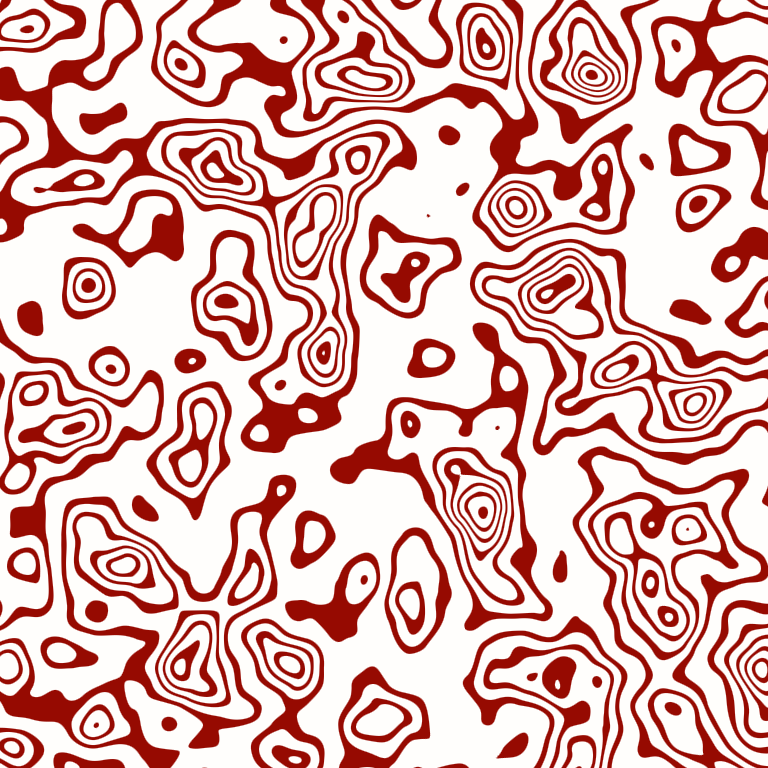
This pattern is drawn by a Shadertoy shader. Its source:

```glsl
// Contour bands of an irregular height field: three rotated layers of gradient
// noise are summed, steepened away from the mean level, and cut into repeating
// dark red bands, so slopes give thin rings and flats give broad patches.

const vec3 PAPER = vec3(1.0, 0.995, 0.99);
const vec3 DARK_RED = vec3(0.59, 0.04, 0.005);

// Pseudo-random unit vector for a lattice corner
vec2 cornerGradient(vec2 cell) {
    vec3 q = fract(vec3(cell.xyx) * vec3(0.1031, 0.1030, 0.0973));
    q += dot(q, q.yzx + 33.33);
    float angle = 6.2832 * fract((q.x + q.y) * q.z);
    return vec2(cos(angle), sin(angle));
}

float gradientNoise(vec2 p) {
    vec2 cell = floor(p), f = p - cell;
    vec2 fade = f * f * (3.0 - 2.0 * f);
    vec2 e = vec2(1.0, 0.0);
    float a = dot(cornerGradient(cell), f);
    float b = dot(cornerGradient(cell + e.xy), f - e.xy);
    float c = dot(cornerGradient(cell + e.yx), f - e.yx);
    float d = dot(cornerGradient(cell + e.xx), f - e.xx);
    return mix(mix(a, b, fade.x), mix(c, d, fade.x), fade.y);
}

mat2 rotation(float angle) {
    float c = cos(angle), s = sin(angle);
    return mat2(c, s, -s, c);
}

// Broad ridges, hills, and small wobbles
float terrain(vec2 p) {
    return 4.0 * gradientNoise(rotation(0.5) * p * 5.0 + 17.3)
         + 3.6 * gradientNoise(rotation(1.3) * p * 10.0 + 41.7)
         + 1.3 * gradientNoise(rotation(2.2) * p * 20.0 + 83.1);
}

void mainImage(out vec4 fragColor, in vec2 fragCoord) {
    vec2 p = fragCoord / iResolution.y;

    // Crowd the contours on peaks and pits, spread them near the mean
    float height = terrain(p);
    float level = height * (0.37 + 0.35 * abs(height));

    // Signed distance into the band, softened over about one pixel
    float band = 0.18 - abs(fract(level) - 0.5);
    float ink = clamp(0.5 + band / max(fwidth(level), 1e-4), 0.0, 1.0);

    fragColor = vec4(mix(PAPER, DARK_RED, ink), 1.0);
}
```
